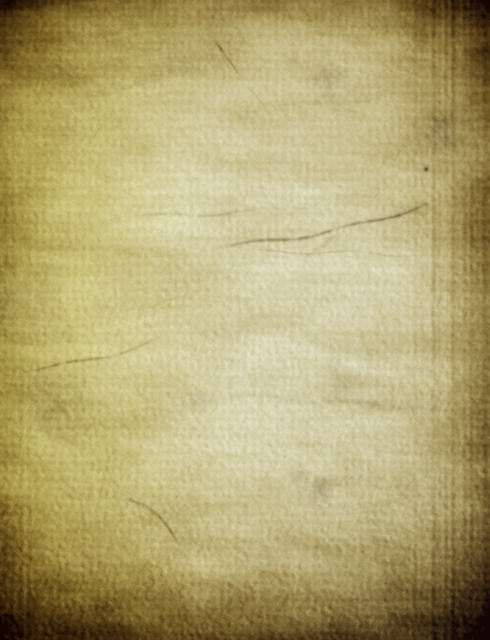
Reproduce this texture procedurally as a Shadertoy shader.

```glsl
// Aged parchment: a pale worn centre that burns to dark brown at the borders.
// A single tone value collects edge falloff, cellular stains, creases, spots
// and embossed grain, and a colour ramp then turns it into ink and paper.

const float CENTER_TONE  = 5.15;                       // ramp position of the palest paper
const vec2  CENTER       = vec2(0.53, 0.56);
const float BOWL         = 0.60;                       // broad darkening away from the centre
const vec4  EDGE_DEPTH   = vec4(1.5, 2.2, 2.4, 3.3);   // left, right, top, bottom
const vec4  EDGE_WIDTH   = vec4(0.12, 0.10, 0.10, 0.13);
const float STAIN_DEPTH  = 1.7;
const float STREAK_DEPTH = 1.25;
const float GRAIN_DEPTH  = 0.42;
const float WEAVE_DEPTH  = 0.07;

const vec3 RAMP[6] = vec3[6](
    vec3(0.15, 0.08, 0.03), vec3(0.32, 0.23, 0.08), vec3(0.50, 0.41, 0.18),
    vec3(0.66, 0.59, 0.33), vec3(0.77, 0.73, 0.50), vec3(0.85, 0.83, 0.66));

// Creases: both ends, then sag, width and depth
const int CREASES = 10;
const vec4 CREASE_ENDS[CREASES] = vec4[CREASES](
    vec4(0.32, 0.615, 0.70, 0.694), vec4(0.02, 0.421, 0.27, 0.477),
    vec4(0.185, 0.226, 0.285, 0.135), vec4(0.335, 0.942, 0.378, 0.874),
    vec4(0.47, 0.594, 0.54, 0.638), vec4(0.19, 0.662, 0.51, 0.682),
    vec4(0.36, 0.607, 0.69, 0.600), vec4(0.384, 0.864, 0.418, 0.822),
    vec4(0.23, 0.515, 0.30, 0.541), vec4(0.29, 0.383, 0.74, 0.355));
const vec3 CREASE_SHAPE[CREASES] = vec3[CREASES](
    vec3(-0.017, 0.0030, 1.35), vec3(-0.010, 0.0026, 0.9),
    vec3(0.018, 0.0026, 0.9), vec3(0.003, 0.0020, 0.8),
    vec3(0.0, 0.0035, 0.5), vec3(-0.005, 0.0025, 0.5),
    vec3(0.002, 0.0018, 0.5), vec3(0.0, 0.0018, 0.5),
    vec3(0.002, 0.0022, 0.4), vec3(0.004, 0.0060, 0.4));

// Soft spots: centre, radius, depth
const int SPOTS = 9;
const vec4 SPOT[SPOTS] = vec4[SPOTS](
    vec4(0.500, 0.233, 0.020, 0.85), vec4(0.465, 0.257, 0.016, 0.6),
    vec4(0.515, 0.870, 0.035, 0.6), vec4(0.690, 0.790, 0.035, 0.7),
    vec4(0.308, 0.372, 0.022, 0.5), vec4(0.530, 0.405, 0.024, 0.4),
    vec4(0.090, 0.365, 0.060, 0.5), vec4(0.666, 0.736, 0.0035, 2.2),
    vec4(0.030, 0.530, 0.060, 0.4));

vec2 hash2(vec2 p) {
    p = vec2(dot(p, vec2(127.1, 311.7)), dot(p, vec2(269.5, 183.3)));
    return fract(sin(p) * 43758.5);
}

// Smooth cellular noise: random cell values blended by distance to their seeds
float cellNoise(vec2 p) {
    vec2 cell = floor(p), f = fract(p);
    vec2 sum = vec2(0.0);
    for (int y = -1; y <= 1; y++)
    for (int x = -1; x <= 1; x++) {
        vec2 o = vec2(x, y), seed = hash2(cell + o);
        vec2 d = o + 0.15 + 0.7 * seed - f;
        float value = fract(seed.x * 17.3 + seed.y * 31.7);
        sum += vec2(value, 1.0) * exp(-6.0 * dot(d, d));
    }
    return sum.x / sum.y;
}

// Layered cellular noise centred on zero
float stains(vec2 p) {
    float sum = 0.0, amp = 0.5;
    for (int i = 0; i < 4; i++) {
        p += 0.2 * sin(p.yx * 1.7 + float(i));
        sum += amp * (cellNoise(p) - 0.5);
        p = p * 2.07 + 13.7;
        amp *= 0.6;
    }
    return sum;
}

// Soft parabolic stroke, fading at both ends
float crease(vec2 p, vec4 ends, vec3 shape) {
    vec2 ab = ends.zw - ends.xy, q = p - ends.xy;
    float t = dot(q, ab) / dot(ab, ab);
    float d = dot(q, normalize(vec2(-ab.y, ab.x))) - shape.x * 4.0 * t * (1.0 - t);
    float fade = smoothstep(0.0, 0.2, t) * (1.0 - smoothstep(0.75, 1.0, t));
    return shape.z * fade * exp(-d * d / (shape.y * shape.y));
}

vec3 ramp(float tone) {
    tone = clamp(tone, -0.4, 5.7);
    int i = int(clamp(floor(tone), 0.0, 4.0));
    return mix(RAMP[i], RAMP[i + 1], tone - float(i));
}

void mainImage(out vec4 fragColor, in vec2 fragCoord) {
    vec2 uv = fragCoord / iResolution.xy;
    vec2 p = fragCoord / iResolution.y;

    // Burnt borders, with an uneven outline
    float blotch = stains(p * 5.0 + 3.0);
    vec2 r = (uv - CENTER) / 0.5;
    vec4 inset = max(vec4(uv.x, 1.0 - uv.x, 1.0 - uv.y, uv.y) + 0.05 * blotch, 0.0) / EDGE_WIDTH;
    inset.w = pow(inset.w, 1.3);
    float tone = CENTER_TONE - BOWL * dot(r, r) - dot(EDGE_DEPTH, exp(-inset));

    // Broad stains and horizontal wear
    float wear = stains(p * vec2(6.0, 24.0) + 41.0);
    tone += STAIN_DEPTH * 0.6 * blotch + STREAK_DEPTH * wear;

    // Creases and spots, broken up by fine noise
    float broken = 0.55 + 0.9 * cellNoise(p * 75.0), marks = 0.0;
    vec2 bent = p + 0.003 * sin(p.yx * 43.0);
    for (int i = 0; i < CREASES; i++) marks += crease(bent, CREASE_ENDS[i], CREASE_SHAPE[i]);
    for (int i = 0; i < SPOTS; i++) {
        vec2 d = (p - SPOT[i].xy) / SPOT[i].z;
        marks += SPOT[i].w * exp(-dot(d, d));
    }
    tone -= marks * broken;

    // Vertical scratches along the right side and a faint one on the left
    float band = smoothstep(0.82, 0.89, uv.x) * (1.0 - smoothstep(0.95, 1.0, uv.x));
    float lines = sin(uv.x * 310.0) + sin(uv.x * 487.0 + 1.0) + sin(uv.x * 173.0 + 2.0);
    tone += 0.14 * band * lines * (0.4 + cellNoise(p * vec2(30.0, 7.0)));
    float scratch = exp(-pow((uv.x - 0.91) / 0.003, 2.0)) * smoothstep(0.3, 0.4, uv.y) * (1.0 - smoothstep(0.6, 0.75, uv.y));
    tone += 0.5 * scratch + 0.2 * exp(-pow((uv.x - 0.052) / 0.003, 2.0)) * (1.0 - smoothstep(0.3, 0.5, uv.y));

    // Diagonal leather emboss, stronger below, plus a woven thread pattern
    vec2 g = mat2(0.8, 0.6, -0.6, 0.8) * p * vec2(150.0, 150.0);
    float emboss = cellNoise(g) - cellNoise(g + vec2(0.35, 0.5));
    tone += GRAIN_DEPTH * emboss * mix(1.5, 0.8, uv.y);
    tone += 0.3 * (cellNoise(p * 230.0) - 0.5);
    tone += WEAVE_DEPTH * (sin(p.x * 520.0 + 2.0 * wear) + sin(p.y * 470.0 + 3.0 * blotch));

    // Yellower on the left, greyer in the marks and to the lower right
    vec3 color = ramp(tone);
    float grey = clamp(0.22 * marks + 0.14 * smoothstep(0.3, 0.8, uv.x) * (1.0 - uv.y), 0.0, 0.4);
    color = mix(color, vec3(dot(color, vec3(0.3, 0.6, 0.1))), grey);
    color.b *= mix(0.84, 1.04, smoothstep(0.0, 0.5, uv.x));
    fragColor = vec4(clamp(color, 0.0, 1.0), 1.0);
}
```
